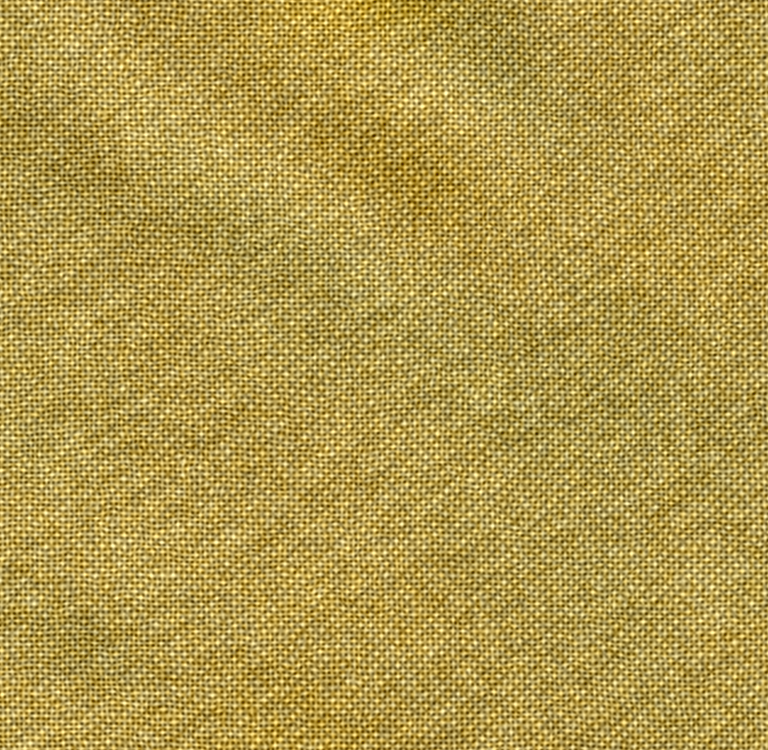
Write a WebGL 1 fragment shader that draws this texture.

```glsl
precision highp float;
// Golden plain-weave cloth: a fine net of threads with dark gaps, soft folds and stains.
// The weave is a sum of cosines on a slightly bent thread grid; value noise adds
// uneven yarn and slanted streaks, and rotated low-frequency noise adds shading.

uniform vec2 u_resolution;

#define THREADS 137.0      // threads across the canvas width
#define BEND 0.45          // wander of the threads, in threads
#define WEAVE 1.42         // contrast of the weave
#define YARN 1.25          // uneven brightness along the yarn
#define STREAK 0.75        // strength of the slanted streaks
#define FOLD 0.36          // strength of the diagonal folds
#define FOLD_WIDTH 0.235   // distance between fold crests
#define SHADE 0.60         // strength of the broad shading
#define STAIN 0.09         // strength of the dye patches
#define PI 3.14159265

const vec3 CLOTH = vec3(0.706, 0.606, 0.302);
const vec3 TONE_STEP = vec3(0.120, 0.1225, 0.115);
const vec3 GOLD_SHIFT = vec3(0.15, -0.15, -1.0);
const vec3 OLIVE_SHIFT = vec3(-0.75, -0.25, 0.05);

float hash(vec2 p) {
  return fract(sin(dot(p, vec2(127.1, 311.7))) * 43758.5453);
}

float noise(vec2 p) {
  vec2 cell = floor(p);
  vec2 f = fract(p);
  f = f * f * (3.0 - 2.0 * f);
  float low = mix(hash(cell), hash(cell + vec2(1.0, 0.0)), f.x);
  float high = mix(hash(cell + vec2(0.0, 1.0)), hash(cell + vec2(1.0, 1.0)), f.x);
  return mix(low, high, f.y);
}

// Layered noise centred on zero
float cloud(vec2 p) {
  float sum = 0.0;
  float weight = 0.5;
  for (int i = 0; i < 3; i++) {
    sum += weight * (noise(p) - 0.5);
    p = p * 2.03 + 17.3;
    weight *= 0.5;
  }
  return sum;
}

// Brightness of the threads: a bright net with dark gaps and over-under relief
float weave(vec2 p, float side) {
  float warp = cos(2.0 * PI * p.x);
  float weft = cos(2.0 * PI * p.y);
  float rising = cos(PI * (p.x - p.y));
  float falling = cos(PI * (p.x + p.y));
  float net = 0.62 * warp + mix(0.80, 0.68, side) * weft - 0.36 * warp * weft;
  return net + mix(0.36, 0.52, side) * rising + 0.32 * falling;
}

// Parallel folds that fade out away from the upper left
float folds(float across, float along) {
  float bent = across + 0.06 * cloud(vec2(along * 4.0, across * 4.0));
  float wave = cos(2.0 * PI * (bent - 0.80) / FOLD_WIDTH);
  float fade = smoothstep(0.55, 0.75, across) * (1.0 - smoothstep(0.0, 0.32, along));
  return wave * fade * smoothstep(-0.62, -0.28, along);
}

void main() {
  vec2 uv = gl_FragCoord.xy / u_resolution.x;

  // Bent thread grid
  vec2 grid = uv * THREADS;
  vec2 slow = vec2(noise(uv * 7.0), noise(uv * 7.0 + 41.0)) - 0.5;
  vec2 quick = vec2(noise(grid * 0.4), noise(grid * 0.4 + 73.0)) - 0.5;
  vec2 p = grid + BEND * (2.0 * slow + quick);

  // Threads, yarn and streaks that rise to the right
  float tone = WEAVE * weave(p, smoothstep(0.1, 0.7, uv.x));
  tone += YARN * (noise(p * vec2(1.1, 1.7) + 5.0) - 0.5);
  tone += 1.1 * (noise(grid * 2.3 + 29.0) - 0.5);
  vec2 slant = vec2(dot(p, vec2(0.83, 0.56)), dot(p, vec2(-0.56, 0.83)));
  tone += STREAK * (noise(slant * vec2(0.16, 0.75)) - 0.5);

  // Folds and broad shading, drawn out along the falling diagonal
  float along = dot(uv, vec2(0.83, -0.56));
  float across = dot(uv, vec2(0.56, 0.83));
  vec2 drape = vec2(along * 3.0, across * 6.0);
  tone += FOLD * folds(across, along);
  tone += SHADE * cloud(drape + 11.0);

  // Dye patches: gold and olive
  float patchTone = cloud(drape * 0.9 + 57.0);
  float gold = max(patchTone, 0.0) * 1.8;
  float olive = max(-patchTone, 0.0) * 1.8;
  vec2 spot = (uv - vec2(0.49, 0.97)) / vec2(0.10, 0.045);
  gold += 1.2 * exp(-dot(spot, spot));

  vec3 color = CLOTH + tone * TONE_STEP;
  color += STAIN * (gold * GOLD_SHIFT + olive * OLIVE_SHIFT);

  // Small colour flecks, mostly in the blue channel
  float fleck = noise(p * 1.1 + 91.0) - 0.5;
  color += fleck * vec3(0.03, -0.02, -0.14);

  gl_FragColor = vec4(clamp(color, 0.0, 1.0), 1.0);
}
```
